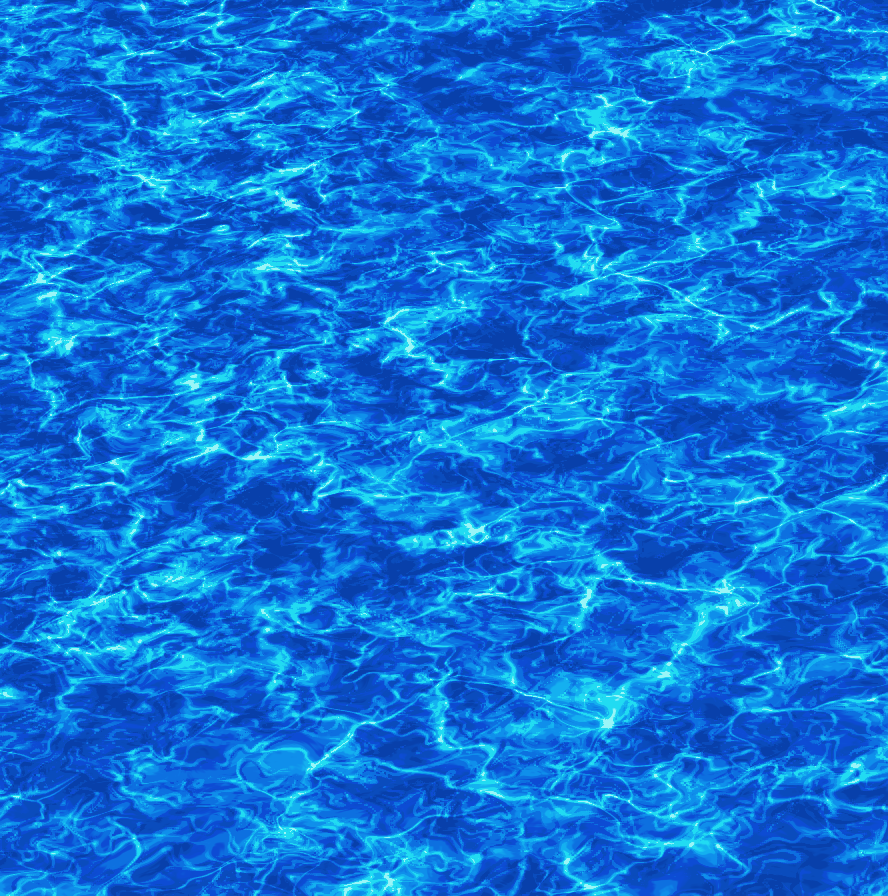
A Shadertoy shader for this texture:

```glsl
// Sunlit pool water: rippled blue patches under a net of bright caustic lines.

const mat2 TURN = mat2(0.8, 0.6, -0.6, 0.8);

vec2 hash2(vec2 cell) {
    vec2 h = vec2(dot(cell, vec2(127.1, 311.7)), dot(cell, vec2(269.5, 183.3)));
    return fract(sin(h) * 43758.5);
}

// Layered sines, each layer bent and turned before the next
float swell(vec2 p, int layers) {
    float sum = 0.0, amp = 1.0;
    p += 1.5 * sin(p.yx * 0.37 + vec2(1.0, 4.0));
    for (int i = 0; i < layers; i++) {
        float phase = float(i);
        p += 0.65 * sin(p.yx * 1.2 + vec2(1.7, 2.9) * phase);
        sum += amp * sin(p.x) * cos(p.y);
        p = TURN * p * 1.8 + 3.1;
        amp *= 0.58;
    }
    return sum;
}

vec2 bend(vec2 p) {
    return vec2(swell(p, 2), swell(p + 40.0, 2));
}

// Cellular noise: gap between nearest and second nearest point
float cellEdge(vec2 p) {
    vec2 cell = floor(p), local = fract(p);
    float nearest = 8.0, second = 8.0;
    for (int y = -1; y <= 1; y++)
    for (int x = -1; x <= 1; x++) {
        vec2 offset = vec2(x, y);
        float d = length(offset + hash2(cell + offset) - local);
        second = min(second, max(nearest, d));
        nearest = min(nearest, d);
    }
    return second - nearest;
}

// Bright core with a faint halo along the cell borders
float caustic(vec2 p, float width) {
    float e = cellEdge(p) / width;
    return 0.8 * exp(-e * e) + 0.2 * exp(-e * 0.3);
}

// Thin level lines of a field, faded where they would crowd
float contour(float field, float count) {
    float slope = max(fwidth(field) * iResolution.y * count, 0.001);
    float dist = abs(fract(field * count) - 0.5) / slope;
    return (1.0 - smoothstep(0.0008, 0.0026, dist)) * (1.0 - smoothstep(70.0, 160.0, slope));
}

vec3 tint(vec3 color, vec3 next, float level, float light) {
    return mix(color, next, smoothstep(level - 0.16, level + 0.16, light));
}

vec3 waterColor(float light) {
    vec3 color = vec3(0.03, 0.25, 0.67);
    color = tint(color, vec3(0.04, 0.30, 0.74), -1.35, light);
    color = tint(color, vec3(0.05, 0.30, 0.83), -0.77, light);
    color = tint(color, vec3(0.05, 0.44, 0.88), -0.30, light);
    color = tint(color, vec3(0.06, 0.56, 0.92), 0.30, light);
    color = tint(color, vec3(0.08, 0.69, 0.94), 0.84, light);
    color = tint(color, vec3(0.13, 0.86, 0.95), 1.48, light);
    return tint(color, vec3(0.60, 0.96, 0.97), 2.60, light);
}

void mainImage(out vec4 fragColor, in vec2 fragCoord) {
    vec2 uv = fragCoord / iResolution.y;

    // Waves flatten and shrink towards the top
    vec2 water = vec2((uv.x - 0.5) * (1.0 + 0.35 * uv.y),
                      1.7 * uv.y * (1.0 + 0.45 * uv.y) - 0.15 * uv.x);
    vec2 wobble = bend(water * 20.0);
    vec2 ripple = bend(water * 42.0 + 9.0);

    // Broad patches, finer shading and flat streaks
    float patches = swell(water * 13.0 + 0.35 * ripple + 5.0, 3);
    float shading = swell(water * 24.0 + 21.0, 4);
    float streaks = swell(water * vec2(16.0, 52.0) + 0.5 * wobble, 3);
    float loops = swell(water * 22.0 + 0.3 * ripple + 60.0, 2);

    // Fine ripples everywhere, choppier on the left
    float chopArea = 1.0 - smoothstep(0.2, 0.75, uv.x + 0.15 * patches);
    chopArea *= smoothstep(0.1, 0.4, uv.y);
    float chop = swell(water * 60.0 + wobble, 4);

    // Three nets of caustic lines, varied by slow changes in strength
    float coarse = caustic((water + 0.026 * wobble + 0.008 * ripple) * 5.5, 0.05);
    float fine = caustic((water + 0.018 * wobble + 0.012 * ripple) * 11.0 + 3.0, 0.065);
    float hair = caustic((water + 0.012 * wobble + 0.012 * ripple) * 19.0 + 8.0, 0.08);
    float coarseGate = smoothstep(-1.0, 0.3, swell(water * 9.0 + 7.0, 2));
    float fineGate = smoothstep(-0.7, 0.6, swell(water * 11.0 + 30.0, 2));
    float hairGate = smoothstep(-0.5, 0.7, swell(water * 10.0 + 52.0, 2));

    float light = -0.74 + 0.6 * shading;
    light += 0.8 * (smoothstep(-0.12, 0.12, patches) - 0.5);
    light += 0.32 * streaks + (0.28 + 0.75 * chopArea) * chop;
    light += 2.2 * coarseGate * coarse + 1.8 * fineGate * fine + 1.2 * hairGate * hair;

    // Closed bright rims and the dark rims beside them
    light += 0.9 * contour(patches, 1.5) + 0.9 * contour(loops, 1.3);
    light -= 0.6 * contour(loops + 0.15, 1.3);

    fragColor = vec4(waterColor(light), 1.0);
}
```
